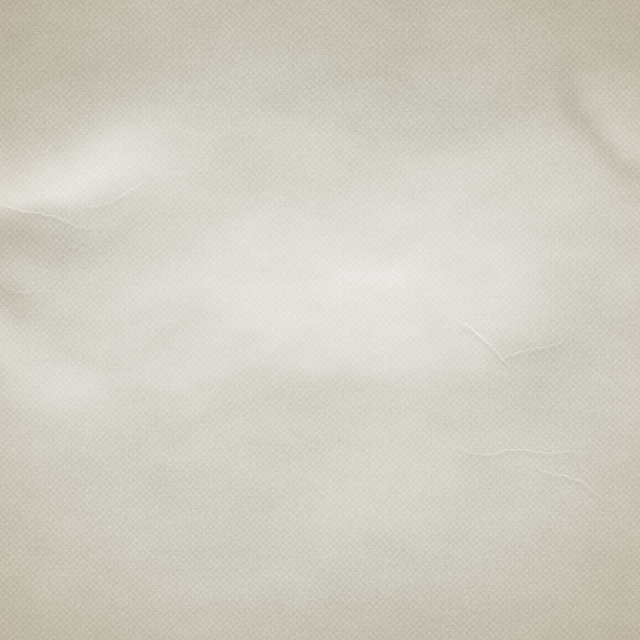
Reproduce this texture procedurally as a Shadertoy shader.

```glsl
vec2 randomGradient(vec2 cell) {
    vec3 h = fract(cell.xyx * vec3(0.1031, 0.1030, 0.0973));
    h += dot(h, h.yzx + 33.33);
    float angle = 6.2832 * fract((h.x + h.y) * h.z);
    return vec2(cos(angle), sin(angle));
}

float gradientNoise(vec2 p) {
    vec2 i = floor(p), f = fract(p);
    vec2 u = f * f * f * (f * (f * 6.0 - 15.0) + 10.0);
    float a = dot(randomGradient(i), f);
    float b = dot(randomGradient(i + vec2(1, 0)), f - vec2(1, 0));
    float c = dot(randomGradient(i + vec2(0, 1)), f - vec2(0, 1));
    float d = dot(randomGradient(i + vec2(1, 1)), f - vec2(1, 1));
    return mix(mix(a, b, u.x), mix(c, d, u.x), u.y);
}

float fbm(vec2 p) {
    float sum = 0.0, amplitude = 0.6;
    for (int i = 0; i < 4; i++) {
        sum += amplitude * gradientNoise(p);
        p = mat2(1.6, 1.2, -1.2, 1.6) * p + 7.3;
        amplitude *= 0.5;
    }
    return sum;
}

// Soft rotated ellipse
float blob(vec2 p, vec2 center, vec2 radius, float angle) {
    p -= center;
    float c = cos(angle), s = sin(angle);
    vec2 q = vec2(c * p.x + s * p.y, c * p.y - s * p.x) / radius;
    return exp(-dot(q, q));
}

// Fold line: a thin bright ridge with a softer shadow beneath
float crease(vec2 p, vec2 a, vec2 b) {
    vec2 along = b - a;
    float len = length(along);
    along /= len;
    float s = dot(p - a, along) / len;
    float d = dot(p - a, vec2(-along.y, along.x));
    d += 0.022 * gradientNoise(vec2(s * len * 13.0, a.x * 40.0)) + 0.003 * gradientNoise(p * 70.0);
    float taper = smoothstep(0.0, 0.3, s) * smoothstep(1.0, 0.5, s);
    float ridge = exp(-pow(d / 0.0015, 2.0));
    float shadow = exp(-pow((d + 0.005) / 0.005, 2.0));
    return taper * (ridge - 0.4 * shadow);
}

// Broad light and shade of the crumpled sheet
float sheetTone(vec2 p) {
    vec2 w = p + 0.06 * vec2(fbm(p * 4.0), fbm(p * 4.0 + 9.0));
    float tone = 0.51 + 0.42 * blob(w, vec2(0.53, 0.54), vec2(0.47, 0.24), 0.0);
    tone += 0.16 * fbm(w * vec2(2.5, 5.0)) + 0.11 * fbm(w * vec2(7.0, 13.0) + 4.0);
    tone += 0.07 * fbm(p * vec2(22.0, 34.0));
    tone -= 0.10 * smoothstep(0.74, 0.87, w.y);

    // Folds at the left edge
    float lip = p.y - 0.662 - 0.12 * p.x + 0.02 * gradientNoise(p * 9.0);
    tone += 0.31 * blob(w, vec2(0.08, 0.715), vec2(0.22, 0.05), 0.33) * smoothstep(-0.012, 0.02, lip);
    tone -= 0.28 * blob(w, vec2(0.02, 0.62), vec2(0.17, 0.04), 0.1);
    tone -= 0.22 * blob(w, vec2(0.0, 0.53), vec2(0.08, 0.025), -0.3);
    tone += 0.20 * blob(w, vec2(0.05, 0.44), vec2(0.13, 0.05), -0.6);

    // Lower edge of the glow, right-hand shade and lower smudge
    float ledge = smoothstep(0.012, -0.016, w.y - 0.41);
    tone -= 0.11 * ledge * blob(p, vec2(0.52, 0.39), vec2(0.25, 0.06), 0.0);
    tone -= 0.22 * blob(w, vec2(0.86, 0.46), vec2(0.13, 0.08), 0.9);
    tone += 0.11 * blob(w, vec2(0.58, 0.22), vec2(0.13, 0.06), 0.1);

    // Curved dent at the upper right
    float arc = length(w - vec2(1.1, 0.95)) - 0.24;
    float arcFade = smoothstep(0.93, 0.82, p.y);
    tone += arcFade * (0.13 * smoothstep(0.0, -0.04, arc) - 0.17 * exp(-pow(arc / 0.016, 2.0)));
    return tone;
}

// Fine diagonal mesh with a dot at every crossing
float weave(vec2 p) {
    vec2 phase = 6.28319 * 96.0 * vec2(p.x + p.y, p.x - p.y);
    vec2 mesh = cos(phase), dots = cos(2.0 * phase);
    return 0.4 * (mesh.x + mesh.y) + 0.6 * dots.x * dots.y;
}

void mainImage(out vec4 fragColor, in vec2 fragCoord) {
    vec2 p = fragCoord / iResolution.xy;
    float tone = sheetTone(p);

    // Fold lines
    tone += 0.24 * crease(p, vec2(-0.04, 0.68), vec2(0.20, 0.64));
    tone += 0.15 * crease(p, vec2(0.12, 0.675), vec2(0.26, 0.715));
    tone += 0.13 * crease(p, vec2(-0.03, 0.56), vec2(0.13, 0.525));
    tone += 0.24 * crease(p, vec2(0.70, 0.51), vec2(0.83, 0.415));
    tone += 0.17 * crease(p, vec2(0.76, 0.44), vec2(0.90, 0.485));
    tone += 0.20 * crease(p, vec2(0.68, 0.30), vec2(0.96, 0.285));
    tone += 0.18 * crease(p, vec2(0.82, 0.29), vec2(0.99, 0.20));

    // Darkened rim
    float rim = smoothstep(0.40, 0.74, length(p - 0.5));
    tone -= 0.22 * rim + 0.08 * smoothstep(0.12, 0.0, p.y);

    // Paper grain and printed mesh, fainter in the lights
    float fade = mix(1.0, 0.55, smoothstep(0.45, 0.9, tone));
    float grain = gradientNoise(p * 290.0) + 0.6 * gradientNoise(p * 150.0 + 5.0);
    tone += fade * (0.15 * grain - 0.115 * weave(p));

    vec3 color = mix(vec3(0.69, 0.67, 0.60), vec3(0.91, 0.90, 0.88), clamp(tone, -0.3, 1.1));
    color *= mix(vec3(1.0), vec3(1.0, 0.985, 0.96), rim);
    fragColor = vec4(color, 1.0);
}
```
